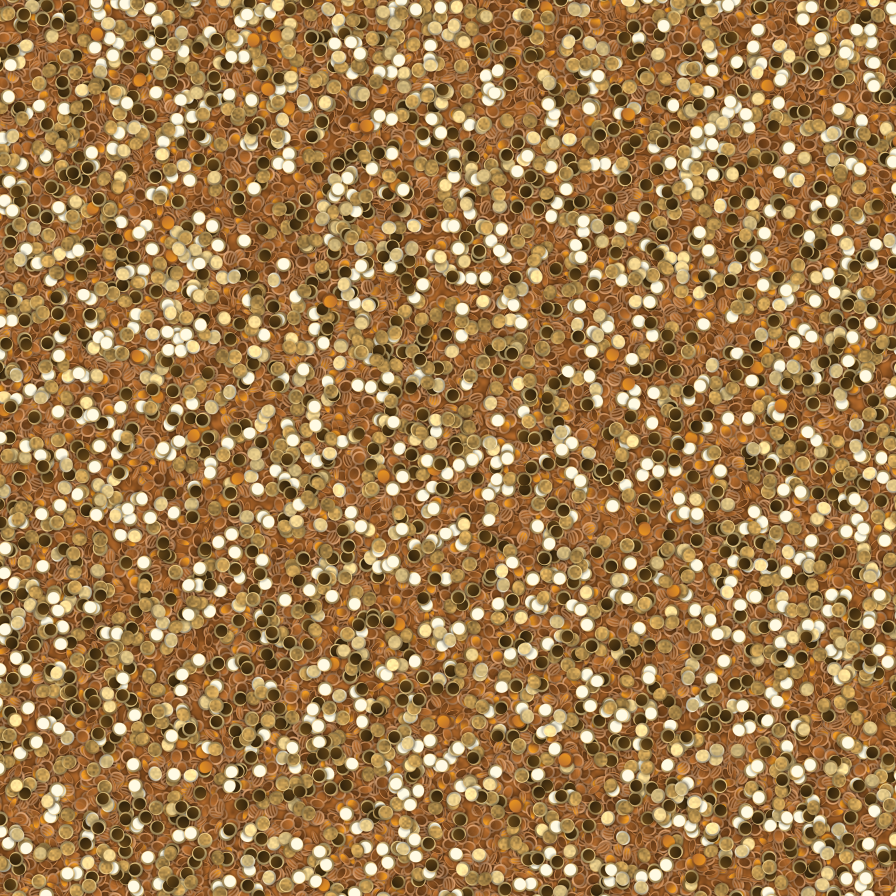
Write a Shadertoy shader that draws this texture.

```glsl
#define RADIUS 0.0083
#define CELL 0.018
#define DEEP_LAYERS 5
#define TOP_LAYERS 4
#define DEEP_DENSITY 0.78
#define TOP_DENSITY 0.27
#define DEEP_SHADOW 0.13
#define TOP_SHADOW 0.20
#define EDGE 0.75

const vec3 CREAM = vec3(1.0, 0.98, 0.89);
const vec3 PALE = vec3(0.91, 0.80, 0.54);
const vec3 GOLD = vec3(0.71, 0.56, 0.30);
const vec3 OLIVE = vec3(0.29, 0.20, 0.07);
const vec3 AMBER = vec3(0.93, 0.60, 0.12);
const vec3 COPPER = vec3(0.72, 0.43, 0.18);
const vec3 UMBER = vec3(0.45, 0.26, 0.10);
const vec3 ROSE = vec3(0.80, 0.60, 0.43);

vec3 hash3(ivec3 cell) {
    uvec3 v = uvec3(cell + 4096) * 1664525u + 1013904223u;
    v.x += v.y * v.z; v.y += v.z * v.x; v.z += v.x * v.y;
    v ^= v >> 16u;
    v.x += v.y * v.z; v.y += v.z * v.x; v.z += v.x * v.y;
    return vec3(v >> 8u) / 16777216.0;
}

float valueNoise(vec2 p, int seed) {
    ivec2 i = ivec2(floor(p));
    vec2 f = fract(p);
    f = f * f * (3.0 - 2.0 * f);
    float a = hash3(ivec3(i, seed)).x;
    float b = hash3(ivec3(i + ivec2(1, 0), seed)).x;
    float c = hash3(ivec3(i + ivec2(0, 1), seed)).x;
    float d = hash3(ivec3(i + ivec2(1, 1), seed)).x;
    return mix(mix(a, b, f.x), mix(c, d, f.x), f.y);
}

mat2 rotation(float angle) {
    float c = cos(angle), s = sin(angle);
    return mat2(c, s, -s, c);
}

// Translucent flake seen at a slant: q is in radii, k runs 0 to 1 across it
vec3 deepFlake(vec2 q, float k, vec3 rnd, float soft) {
    vec3 face = mix(UMBER, COPPER, smoothstep(0.1, 0.7, rnd.x));
    if (rnd.x > 0.80) face = mix(COPPER, AMBER, smoothstep(-0.6, 0.5, q.x));
    face *= 0.95 + 0.22 * q.x;
    float ribs = 0.5 + 0.5 * sin(q.y * 16.0 + q.x * q.x * 3.0);
    face = mix(face, ROSE, 0.7 * ribs * step(0.72, rnd.y));
    vec3 rim = mix(COPPER, ROSE, 0.25 + 0.75 * rnd.z) * (0.95 + 0.25 * q.y);
    return mix(face, rim, smoothstep(0.74 - soft, 0.74 + soft, k));
}

// Flat mirror disc with a thin, off-centre bevel
vec3 topDisc(vec2 q, vec3 rnd, float soft, float grain) {
    vec3 face, rim;
    float tone = 0.85 + 0.3 * rnd.y;
    if (rnd.x < 0.27) {
        face = CREAM;
        rim = mix(PALE, GOLD, 0.3);
    } else if (rnd.x < 0.42) {
        face = PALE * (tone + 0.16 * (grain - 0.5));
        rim = mix(CREAM, GOLD, rnd.z);
    } else if (rnd.x < 0.69) {
        face = GOLD * (tone + 0.35 * (grain - 0.5) + 0.12 * q.x);
        rim = mix(GOLD, PALE, rnd.z);
    } else if (rnd.x < 0.985) {
        face = OLIVE * (tone + 0.3 * q.x);
        rim = mix(GOLD, PALE, 0.3 + 0.7 * rnd.z);
    } else {
        face = mix(COPPER, AMBER, 0.5 + 0.5 * q.x);
        rim = COPPER;
    }
    rim *= 0.92 + 0.28 * q.y;
    float inner = length(q - vec2(0.0, 0.12)) - 0.79;
    return mix(face, rim, smoothstep(-soft, soft, inner));
}

void mainImage(out vec4 fragColor, in vec2 fragCoord) {
    vec2 uv = fragCoord / iResolution.y;
    float soft = EDGE / (iResolution.y * RADIUS);
    float grain = valueNoise(uv * 420.0, 91);
    vec3 col = mix(UMBER, COPPER, valueNoise(uv * 150.0, 94));

    // Paint jittered grids from the bottom of the pile upwards
    for (int layer = 0; layer < DEEP_LAYERS + TOP_LAYERS; layer++) {
        bool top = layer >= DEEP_LAYERS;
        float shadow = top ? TOP_SHADOW : DEEP_SHADOW;
        mat2 turn = rotation(float(layer) * 2.4 + 0.3);
        float shift = float(layer) * 7.37;
        vec2 p = turn * uv / CELL + shift;
        ivec2 home = ivec2(floor(p));

        for (int n = 0; n < 9; n++) {
            ivec2 cell = home + ivec2(n % 3, n / 3) - 1;
            vec3 place = hash3(ivec3(cell, layer));
            vec2 centre = vec2(cell) + place.xy;

            // Top discs gather in loose patches
            float density = DEEP_DENSITY;
            if (top) {
                vec2 spot = (centre - shift) * CELL * turn;
                float patches = valueNoise(spot * 9.0, 92) + valueNoise(spot * 21.0, 93) - 1.0;
                density = TOP_DENSITY * (1.0 + 0.4 * patches);
            }
            if (place.z > density) continue;
            vec3 rnd = hash3(ivec3(cell, layer + 50));

            // Orientation and foreshortening of this flake
            float angle = 6.2832 * fract(place.z * 37.0 + rnd.y * 11.0);
            float tilt = top ? 0.86 + 0.14 * rnd.z : 0.35 + 0.6 * rnd.z;
            vec2 q = rotation(angle) * (p - centre) * CELL / RADIUS;
            float k = length(q / vec2(1.0, tilt));
            float dist = (k - 1.0) * sqrt(tilt);
            if (dist > 0.5) continue;

            vec3 flake = top ? topDisc(q, rnd, soft, grain) : deepFlake(q, k, rnd, soft);
            float cover = 1.0 - smoothstep(-soft, soft, dist);
            col *= 1.0 - shadow * (1.0 - smoothstep(0.0, 0.4, dist));
            col = mix(col, flake, cover * (top ? 1.0 : 0.88));
        }
    }
    fragColor = vec4(clamp(col, 0.0, 1.0), 1.0);
}
```
